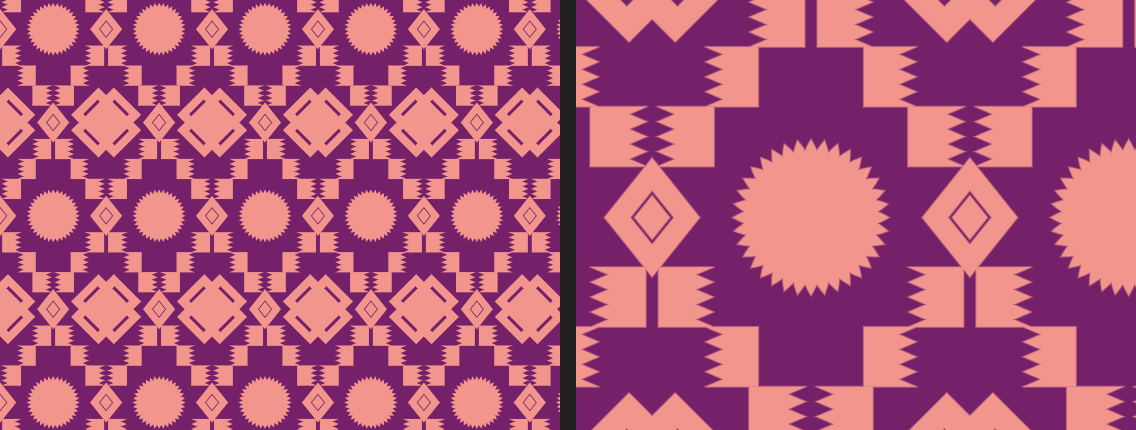
Left: the whole. Right: its middle third, enlarged.
Reproduce this pattern procedurally as a Shadertoy shader.

```glsl
float diamond(vec2 p, vec2 size) {
    return (dot(abs(p) / size, vec2(1.0)) - 1.0) * size.x * size.y / length(size);
}

// Round disc with a ring of pointed rays
float sun(vec2 p) {
    float ray = abs(2.0 * fract(atan(p.y, p.x) * 36.0 / 6.283185) - 1.0);
    return (length(p) - 31.0 - 5.0 * ray) * 0.5;
}

// Square on its corner, with notched tips and four diagonal slots
float medallion(vec2 p) {
    p = abs(p);
    float along = (p.x - p.y) * 0.7071;
    float across = (p.x + p.y) * 0.7071;
    float body = max(across - 41.4, abs(along) - 26.5);
    float slot = max(abs(across - 28.3) - 2.1, abs(along) - 14.0);
    return max(body, -slot);
}

// Lozenge with a thin inner outline
float lozenge(vec2 p) {
    float outline = abs(diamond(p, vec2(9.0, 11.2))) - 0.55;
    return max(diamond(p, vec2(22.0, 27.5)), -outline);
}

// Three rows of toothed blocks stepping from one lozenge to the next
float stairs(float y, float column, float upper, float lower) {
    float rowPos = (y - 22.7) / 27.33;
    float tooth = 8.0 * abs(2.0 * fract(4.0 * rowPos) - 1.0);
    vec3 row = (abs(rowPos - vec3(0.5, 1.5, 2.5)) - 0.508) * 27.33;
    float top = max(2.7 - upper, (upper - 20.5 - tooth) * 0.4);
    float middle = max(column - 48.7, (32.0 - tooth - column) * 0.4);
    float bottom = max(lower - 28.5, (10.0 - tooth - lower) * 0.4);
    vec3 blocks = max(row, vec3(top, middle, bottom));
    return min(blocks.x, min(blocks.y, blocks.z));
}

void mainImage(out vec4 fragColor, in vec2 fragCoord) {
    // Canvas is 768 units wide, y pointing down from the first sun row
    float unit = 768.0 / iResolution.x;
    vec2 p = vec2(fragCoord.x, iResolution.y - fragCoord.y) * unit - vec2(0.3, 40.0);

    // Mirrored distances to the medallion column and the sun row
    vec2 halfCell = vec2(72.625, 128.0);
    vec2 near = abs(mod(p + halfCell, 2.0 * halfCell) - halfCell);
    vec2 far = halfCell - near;

    // Lozenge columns alternate on every half repeat
    bool odd = mod(floor(p.y / halfCell.y), 2.0) > 0.5;
    float upper = odd ? far.x : near.x;
    float lower = halfCell.x - upper;

    float shape = stairs(mod(p.y, halfCell.y), near.x, upper, lower);
    shape = min(shape, sun(vec2(far.x, near.y)));
    shape = min(shape, medallion(vec2(near.x, far.y)));
    shape = min(shape, lozenge(near.y < 64.0 ? near : far));

    float edge = max(unit * 0.6, 0.6);
    float cover = 1.0 - smoothstep(-edge, edge, shape);
    vec3 purple = vec3(0.46, 0.13, 0.415);
    vec3 coral = vec3(0.95, 0.585, 0.55);
    fragColor = vec4(mix(purple, coral, cover), 1.0);
}
```
